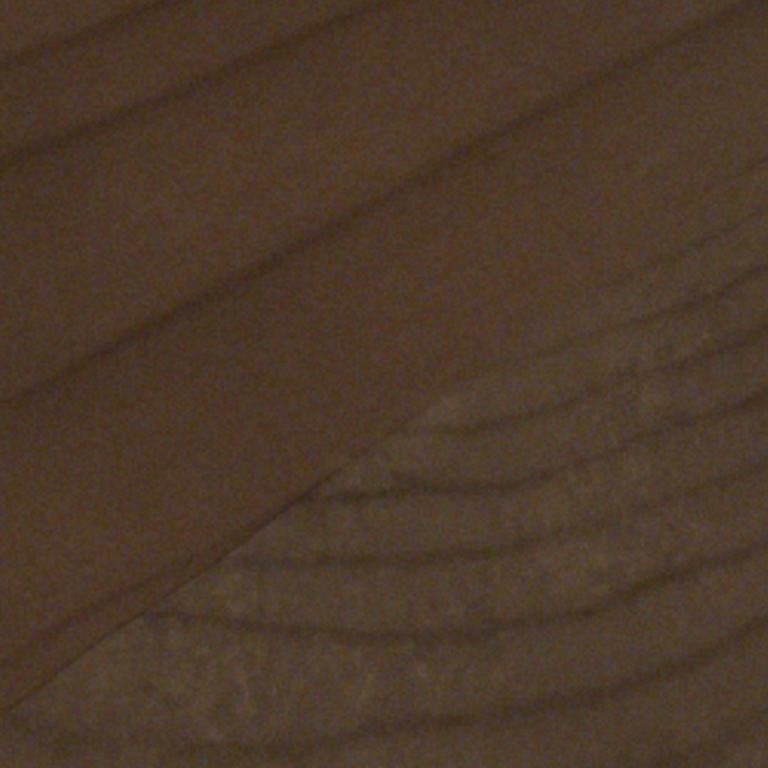
This texture is drawn by a Shadertoy shader. Its source:

```glsl
const vec3 SMOOTH_WOOD = vec3(0.302, 0.220, 0.157);
const vec3 ROUGH_WOOD = vec3(0.318, 0.249, 0.187);
const vec3 PALE_FIBRE = vec3(0.42, 0.35, 0.28);
const vec3 RING_TINT = vec3(0.80, 0.77, 0.74);    // multiplier in a dark ring
const vec3 SENSOR_NOISE = vec3(0.060, 0.056, 0.125);
const float NOISE_CELLS = 250.0;
const float SEAM_HEIGHT = 0.070;
const float SEAM_SLOPE = 0.72;
const float MOTTLE = 0.17;

// Height at the left edge and slope of each broad upper ring
const vec2 UPPER_RINGS[3] = vec2[3](vec2(0.470, 0.545), vec2(0.787, 0.420), vec2(0.917, 0.390));

float hash(vec2 p) {
    vec3 q = fract(vec3(p.xyx) * 0.1031);
    q += dot(q, q.yzx + 33.33);
    return fract((q.x + q.y) * q.z);
}

float noise(vec2 p) {
    vec2 i = floor(p), f = fract(p);
    f = f * f * (3.0 - 2.0 * f);
    return mix(mix(hash(i), hash(i + vec2(1, 0)), f.x),
               mix(hash(i + vec2(0, 1)), hash(i + vec2(1, 1)), f.x), f.y);
}

float fbm(vec2 p) {
    float sum = 0.0, gain = 0.5;
    for (int i = 0; i < 4; i++) {
        sum += gain * noise(p);
        p = mat2(1.6, 1.2, -1.2, 1.6) * p + 17.3;
        gain *= 0.5;
    }
    return sum / 0.9375;
}

// Dark ring with separate softness below and above its centre
float ring(float d, float below, float above) {
    float t = d / (d < 0.0 ? below : above);
    return exp(-t * t);
}

// Soft elliptical spot, turned by an angle
float spot(vec2 p, vec2 centre, vec2 size, float angle) {
    vec2 d = p - centre;
    float c = cos(angle), s = sin(angle);
    d = vec2(c * d.x + s * d.y, c * d.y - s * d.x) / size;
    return exp(-dot(d, d));
}

float upperRings(vec2 p) {
    float wobble = 0.022 * (fbm(p * 5.0 + 3.0) - 0.5);
    float dark = 0.0;
    for (int i = 0; i < 3; i++) {
        float d = p.y - UPPER_RINGS[i].x - UPPER_RINGS[i].y * p.x + wobble;
        float strength = 0.65 + 0.5 * noise(vec2(p.x * 6.0, float(i) * 7.0));
        dark += strength * (0.50 * ring(d, 0.014, 0.009) + 0.32 * ring(d, 0.075, 0.018));
    }
    return dark;
}

// Bowed rings that flatten toward the left and crowd toward the top
float lowerRings(vec2 p) {
    float bow = 0.43 * (p.x - 0.45) * (p.x - 0.45) - 0.13;
    float r = p.y - bow + 0.045 * (fbm(p * 6.0 + 40.0) - 0.5);
    r += 0.10 * (1.0 - p.x) * (1.0 - smoothstep(0.05, 0.30, r));
    float phase = 6.9 * r + 5.0 * r * r - 0.54;
    float d = fract(phase + 0.5) - 0.5;
    float strength = 0.45 + 0.75 * noise(vec2(p.x * 5.0, floor(phase + 0.5) * 3.7));
    return strength * (0.45 * ring(d, 0.12, 0.09) + 0.30 * ring(d, 0.28, 0.22));
}

void mainImage(out vec4 fragColor, in vec2 fragCoord) {
    vec2 p = fragCoord / iResolution.xy;

    // Two faces of the wood meeting along a diagonal seam
    float seam = p.y - SEAM_HEIGHT - SEAM_SLOPE * p.x + 0.016 * (fbm(p * 7.0) - 0.5);
    float softness = mix(0.006, 0.07, smoothstep(0.45, 0.95, p.x));
    float rough = 1.0 - smoothstep(-softness, softness, seam);
    vec3 color = mix(SMOOTH_WOOD, ROUGH_WOOD, max(rough, 0.65 * smoothstep(0.55, 1.1, p.x)));

    // Broad cloudiness and fine fibre texture
    color *= 1.0 + 0.14 * (fbm(p * 4.0 + 9.0) - 0.5);
    vec2 along = vec2(0.86 * p.x + 0.51 * p.y, 0.86 * p.y - 0.51 * p.x);
    color *= 1.0 + 0.06 * (fbm(along * vec2(12.0, 70.0)) - 0.5);
    float mottle = fbm(p * vec2(62.0, 48.0)) - 0.5;
    float patches = smoothstep(0.3, 0.65, fbm(p * 7.0 + 21.0));
    color *= 1.0 + MOTTLE * rough * mottle * (0.5 + patches);
    float flecks = smoothstep(0.64, 0.82, fbm(p * vec2(75.0, 52.0) + 5.0));
    color = mix(color, PALE_FIBRE, 0.30 * rough * patches * flecks);

    // Growth rings
    float dark = mix(upperRings(p), lowerRings(p), rough);

    // Crack at the seam and the raised sliver beside it
    float fade = 1.0 - smoothstep(0.25, 0.70, p.x);
    dark += 0.65 * fade * ring(seam, 0.004, 0.005);
    float sliver = seam - 0.065 * (1.0 - smoothstep(0.0, 0.45, p.x));
    dark += 0.50 * fade * ring(sliver, 0.016, 0.007);

    // Small knots
    dark += 0.55 * spot(p, vec2(0.766, 0.200), vec2(0.008, 0.006), 0.0);
    dark += 0.45 * spot(p, vec2(0.415, 0.835), vec2(0.014, 0.007), 0.5);
    dark += 0.40 * spot(p, vec2(0.640, 0.792), vec2(0.018, 0.009), 0.4);
    dark += 0.45 * spot(p, vec2(0.535, 0.378), vec2(0.045, 0.009), -0.1);
    color *= mix(vec3(1.0), RING_TINT, min(dark, 1.3));

    // Pale torn fibres and a light scratch
    float pale = 0.55 * spot(p, vec2(0.575, 0.462), vec2(0.030, 0.020), 0.9);
    pale += 0.30 * spot(p, vec2(0.525, 0.425), vec2(0.040, 0.012), 0.2);
    pale += 0.30 * spot(p, vec2(0.452, 0.396), vec2(0.020, 0.010), 0.1);
    pale += 0.35 * spot(p, vec2(0.280, 0.042), vec2(0.016, 0.008), -0.5);
    pale += 0.22 * spot(p, vec2(0.855, 0.795), vec2(0.060, 0.006), 0.68);
    color = mix(color, PALE_FIBRE, pale * (0.75 + mottle));

    // Coloured grain, independent in each channel
    vec2 g = p * NOISE_CELLS;
    vec3 grain = vec3(noise(g), noise(g + 311.7), noise(g * 0.85 + 727.1)) - 0.5;
    fragColor = vec4(color + SENSOR_NOISE * grain, 1.0);
}
```
